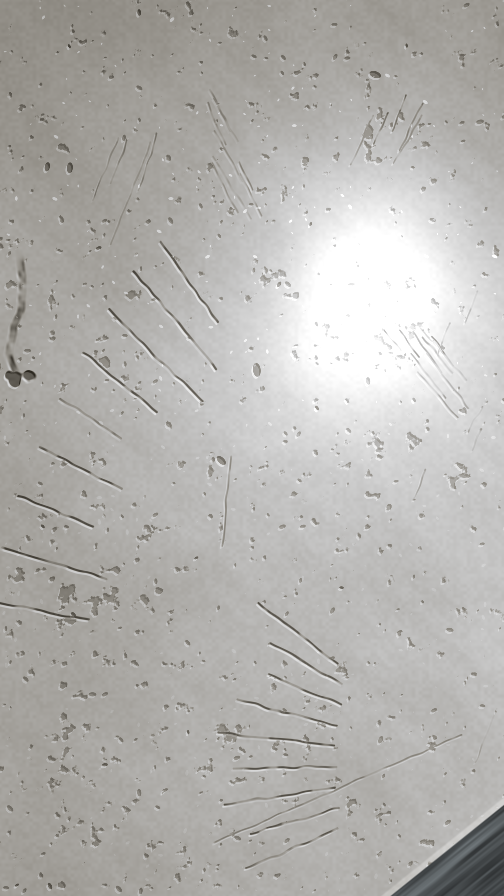
Write a Shadertoy shader that draws this texture.

```glsl
// Scratched, trowelled grey plaster wall with a soft glare and a dark skirting board.

float hash(vec2 p) {
  return fract(sin(dot(p, vec2(127.1, 311.7))) * 43758.5453);
}

float noise(vec2 p) {
  vec2 i = floor(p), f = fract(p);
  f = f * f * (3.0 - 2.0 * f);
  return mix(mix(hash(i), hash(i + vec2(1, 0)), f.x),
             mix(hash(i + vec2(0, 1)), hash(i + vec2(1, 1)), f.x), f.y);
}

float fbm(vec2 p) {
  float sum = 0.0, amp = 0.533;
  for (int i = 0; i < 4; i++) {
    sum += amp * noise(p);
    p = mat2(1.6, 1.2, -1.2, 1.6) * p + 7.3;
    amp *= 0.5;
  }
  return sum;
}

vec2 heading(float angle) { return vec2(cos(angle), sin(angle)); }

float blob(vec2 p, vec2 centre, vec2 size) {
  vec2 q = (p - centre) / size;
  return exp(-dot(q, q));
}

// Thin line from a along an angle
float stroke(vec2 p, vec2 a, float angle, float len, float width) {
  vec2 dir = heading(angle), q = p - a;
  float d = length(q - dir * clamp(dot(q, dir), 0.0, len));
  float soft = 0.7 / iResolution.y;
  return 1.0 - smoothstep(width - soft, width + soft, d);
}

// Roughly parallel strokes scattered around a centre
float hatch(vec2 p, vec2 centre, vec2 spread, float angle, float len, int count) {
  float mask = 0.0;
  for (int i = 0; i < count; i++) {
    vec2 id = vec2(float(i), angle * 9.0 + centre.x);
    float r = hash(id + 8.1);
    vec2 start = centre + spread * (vec2(hash(id), hash(id + 3.7)) - 0.5);
    float turn = angle + 0.16 * (hash(id + 5.2) - 0.5);
    mask = max(mask, stroke(p, start, turn, len * mix(0.35, 1.0, r), 0.0009) * mix(1.0, 0.4, r));
  }
  return mask;
}

// Two fans of long scratches
float fans(vec2 p) {
  float mask = 0.0;
  for (int i = 0; i < 9; i++) {
    float t = float(i) / 8.0, r = hash(vec2(float(i), 4.0));
    vec2 upper = vec2(0.19 * pow(1.0 - t, 1.3) - 0.01, mix(0.73, 0.33, pow(t, 1.2)));
    vec2 lower = vec2(0.372 + 0.012 * r, mix(0.26, 0.075, t));
    mask = max(mask, stroke(p, upper, mix(-0.96, -0.2, t), mix(0.08, 0.16, r), 0.0012));
    mask = max(mask, stroke(p, lower, 3.14 - mix(0.65, -0.42, t), mix(0.13, 0.08, r), 0.0011));
  }
  return mask;
}

// Small oval pits, at most one per cell
float pits(vec2 p, float cells, float density, float seed) {
  vec2 q = p * cells, id = floor(q) + seed;
  vec2 d = fract(q) - 0.3 - 0.4 * vec2(hash(id), hash(id + 2.3));
  vec2 axis = heading(6.28 * hash(id + 4.1));
  d = vec2(dot(d, axis), 1.8 * dot(d, vec2(-axis.y, axis.x)));
  float radius = mix(0.07, 0.24, pow(hash(id + 6.7), 2.0));
  float soft = 0.6 * cells / iResolution.y;
  return step(hash(id + 9.9), density) * (1.0 - smoothstep(radius - soft, radius + soft, length(d)));
}

// Where the surface is torn and crumbly
float roughness(vec2 p) {
  return blob(p, vec2(0.12, 0.34), vec2(0.06, 0.035)) + blob(p, vec2(0.07, 0.2), vec2(0.015, 0.12))
       + blob(p, vec2(0.42, 0.85), vec2(0.035, 0.03)) + blob(p, vec2(0.32, 0.82), vec2(0.04, 0.012))
       + blob(p, vec2(0.42, 0.49), vec2(0.035, 0.025)) + blob(p, vec2(0.45, 0.62), vec2(0.05))
       + blob(p, vec2(0.25, 0.18), vec2(0.025, 0.015));
}

// Depth of everything cut into the plaster
float carving(vec2 p) {
  vec2 q = p + 0.003 * (vec2(noise(p * 70.0), noise(p * 70.0 + 31.0)) - 0.5);
  float cuts = fans(q);
  cuts = max(cuts, hatch(q, vec2(0.45, 0.61), vec2(0.07, 0.06), -0.9, 0.08, 9));
  cuts = max(cuts, hatch(q, vec2(0.42, 0.83), vec2(0.06, 0.05), 1.1, 0.08, 5));
  cuts = max(cuts, 0.6 * hatch(q, vec2(0.11, 0.76), vec2(0.1, 0.07), 1.2, 0.14, 4));
  cuts = max(cuts, 0.6 * hatch(q, vec2(0.25, 0.88), vec2(0.06, 0.2), -1.1, 0.08, 8));
  cuts = max(cuts, 0.6 * hatch(q, vec2(0.51, 0.43), vec2(0.1, 0.56), 1.2, 0.07, 6));
  cuts = max(cuts, 0.6 * stroke(q, vec2(0.248, 0.39), 1.48, 0.1, 0.001));
  cuts = max(cuts, 0.55 * stroke(q, vec2(0.24, 0.06), 0.41, 0.3, 0.001));
  cuts *= 0.3 + 0.7 * smoothstep(0.2, 0.55, noise(p * 85.0));
  float crumbs = smoothstep(0.59, 0.66, fbm(p * 85.0) + 0.14 * (min(roughness(p), 1.0) - 1.0));
  float holes = max(0.55 * pits(p, 55.0, 0.14, 3.0), 0.8 * pits(p, 30.0, 0.05, 17.0));
  float crack = smoothstep(0.56, 0.575, p.y) * (1.0 - smoothstep(0.7, 0.72, p.y));
  crack *= 1.0 - smoothstep(0.002, 0.006, abs(p.x - 0.004 - 0.022 * noise(vec2(p.y * 38.0, 2.0))));
  float crater = blob(q, vec2(0.022, 0.577), vec2(0.025, 0.013)) * (0.4 + noise(p * 120.0));
  crack = max(crack * noise(p * 150.0), smoothstep(0.5, 0.65, crater));
  return max(max(cuts, 0.6 * crumbs), max(holes, 1.3 * crack));
}

// Dim top and left, glare at the upper right
float lighting(vec2 p) {
  float lower = 1.0 - smoothstep(0.55, 0.95, p.y);
  float light = 0.565 + lower * (0.08 + 0.075 * smoothstep(0.0, 0.56, p.x));
  light += 0.03 * smoothstep(0.1, 0.35, p.x) * (1.0 - lower);
  light += 0.2 * blob(p, vec2(0.42, 0.665), vec2(0.22, 0.23));
  return light + 0.28 * blob(p, vec2(0.41, 0.665), vec2(0.085, 0.11));
}

// Dark grained board with a paler ledge
vec3 boardColour(float depth, float along) {
  float grain = noise(vec2(depth * 420.0, along * 18.0));
  float ledge = smoothstep(0.004, 0.008, depth) * (1.0 - smoothstep(0.016, 0.02, depth));
  return vec3(0.32, 0.34, 0.35) * (0.6 + 0.45 * grain + 0.35 * ledge);
}

void mainImage(out vec4 fragColor, in vec2 fragCoord) {
  vec2 p = fragCoord / iResolution.y;
  float pixel = 1.0 / iResolution.y;
  // Mottling, trowel streaks and fine grain
  vec2 sweep = vec2(dot(p, heading(-0.7)), dot(p, heading(0.87)));
  float light = lighting(p) + 0.11 * (fbm(p * 7.0) - 0.5);
  light += 0.04 * (fbm(sweep * vec2(8, 60)) - 0.5) + 0.035 * (noise(p * 260.0) - 0.5);
  // Cuts with a lit lip, and glinting specks
  light += 0.15 * carving(p + vec2(0.0016, 0.0022)) - 0.38 * carving(p);
  light += 0.17 * mix(0.25, 1.0, smoothstep(0.4, 0.75, p.y)) * pits(p, 75.0, 0.13, 41.0);
  vec3 warmth = vec3(0.015, 0.0, -0.03) * (1.0 - smoothstep(0.52, 0.82, light));
  vec3 colour = light + warmth;
  // Skirting board in the lower right corner
  vec2 across = normalize(vec2(0.803, -1.0));
  float depth = dot(p - vec2(0.436, 0.0), across);
  colour += 0.08 * smoothstep(-0.008, -0.005, depth);
  vec3 board = boardColour(depth, dot(p, vec2(-across.y, across.x)));
  colour = mix(colour, board, smoothstep(-pixel, pixel, depth));
  fragColor = vec4(clamp(colour, 0.0, 1.0), 1.0);
}
```
